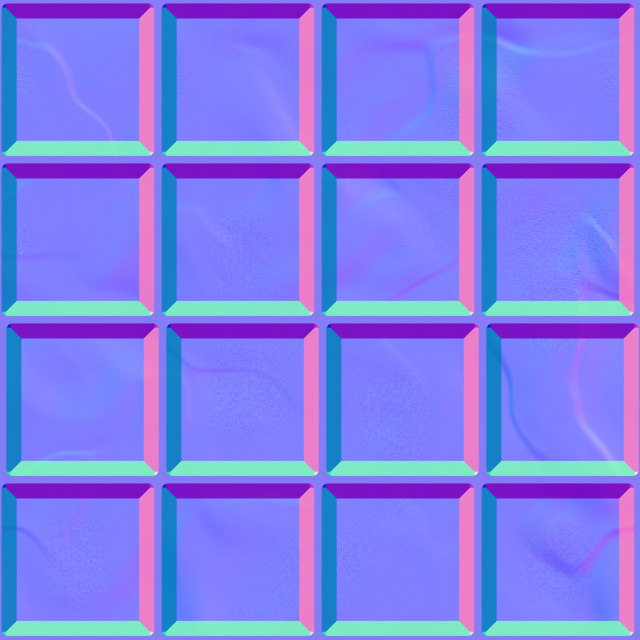
Give the GLSL for this texture map, as a WebGL 2 fragment shader.

```glsl
#version 300 es
precision highp float;
// Normal map of a four by four grid of bevelled square tiles with softly rippled, worn faces.

uniform vec2 u_resolution;
out vec4 fragColor;

// Layout, in units of one grid cell unless noted
const float CELLS = 4.0;
const float HALF_TILE = 0.4766;
const float BEVEL = 0.094;
const float CORNER_RADIUS = 0.04;
const float CORNER_BLEND = 0.032;
const vec2 TILE_CENTER = vec2(0.487, 0.502);
const float SHIFTED_ROW = 1.0;      // counted from the bottom
const float ROW_SHIFT = 0.029;

// Surface wear
const float RELIEF = 0.055;
const float FOLD_HEIGHT = 0.24;
const float WARP = 0.55;
const float GRAIN_CELLS = 384.0;    // across the canvas
const float GRAIN = 0.13;
const float BEVEL_WEAR = 0.3;

// Colours
const vec3 GROUT = vec3(0.52, 0.49, 0.96);
const vec3 LEFT_SIDE = vec3(0.09, 0.50, 0.78);
const vec3 RIGHT_SIDE = vec3(0.92, 0.50, 0.79);
const vec3 TOP_SIDE = vec3(0.48, 0.07, 0.77);
const vec3 BOTTOM_SIDE = vec3(0.49, 0.92, 0.77);

float hash(vec2 p) {
    return fract(sin(dot(p, vec2(127.1, 311.7))) * 43758.5453);
}

// Smooth value noise that wraps after a whole number of lattice steps
float wrapNoise(vec2 p, float period, float seed) {
    vec2 i = floor(p), f = p - i;
    vec2 a = mod(i, period) + seed;
    vec2 b = mod(i + 1.0, period) + seed;
    f = f * f * f * (f * (f * 6.0 - 15.0) + 10.0);
    return mix(mix(hash(a), hash(vec2(b.x, a.y)), f.x),
               mix(hash(vec2(a.x, b.y)), hash(b), f.x), f.y);
}

// Warped swells with steeper folds
float surfaceHeight(vec2 p) {
    vec2 bend = vec2(wrapNoise(p * 2.0, CELLS * 2.0, 17.0),
                     wrapNoise(p * 2.0, CELLS * 2.0, 43.0)) - 0.5;
    vec2 q = p + WARP * bend;
    float swell = wrapNoise(q * 2.0, CELLS * 2.0, 5.0);
    float ripple = wrapNoise(q * 5.0, CELLS * 5.0, 71.0);
    float folds = wrapNoise(q * 2.0 + 0.3, CELLS * 2.0, 29.0) + 0.08 * ripple;
    return swell + 0.08 * ripple + FOLD_HEIGHT * smoothstep(0.48, 0.68, folds);
}

vec2 surfaceSlope(vec2 p) {
    vec2 e = vec2(0.012, 0.0);
    return vec2(surfaceHeight(p + e.xy) - surfaceHeight(p - e.xy),
                surfaceHeight(p + e.yx) - surfaceHeight(p - e.yx)) / (2.0 * e.x);
}

void main() {
    vec2 uv = gl_FragCoord.xy / u_resolution;
    vec2 p = uv * CELLS;
    float aa = 0.75 * CELLS / min(u_resolution.x, u_resolution.y);

    // Tile placement, with one row pushed sideways
    vec2 cell = floor(p);
    vec2 center = TILE_CENTER;
    if (cell.y == SHIFTED_ROW) center.x += ROW_SHIFT;
    vec2 local = fract(p) - center;
    vec2 extent = abs(local);
    vec2 inset = HALF_TILE - extent;

    // Worn face: strength differs by patch and by tile
    float wornPatch = smoothstep(0.25, 0.85, wrapNoise(p * 1.5 + 0.4, CELLS * 1.5, 91.0));
    float strength = mix(0.3, 1.25, wornPatch) * mix(0.6, 1.15, hash(cell + 3.0));
    vec2 tilt = -RELIEF * strength * surfaceSlope(p);

    // Fine grain gathered in patches
    vec2 speck = floor(uv * GRAIN_CELLS);
    vec2 grain = vec2(hash(speck + 0.5), hash(speck + 7.3)) - 0.5;
    float grainPatch = smoothstep(0.55, 0.85, wrapNoise(p * 2.0, CELLS * 2.0, 57.0));
    tilt += GRAIN * grain * mix(0.18, 1.0, grainPatch);
    vec3 face = 0.5 + 0.5 * normalize(vec3(tilt, 1.0));

    // Four mitred sides, blended at the rounded corners
    vec3 sideX = local.x < 0.0 ? LEFT_SIDE : RIGHT_SIDE;
    vec3 sideY = local.y < 0.0 ? BOTTOM_SIDE : TOP_SIDE;
    vec3 bevel = mix(sideY, sideX, smoothstep(-aa, aa, extent.x - extent.y));
    vec3 corner = vec3(sideX.r, sideY.g, sideX.b);
    float cornerMask = 1.0 - smoothstep(0.6 * CORNER_BLEND, CORNER_BLEND, max(inset.x, inset.y));
    bevel = mix(bevel, corner, cornerMask);
    bevel.rg += 0.5 * BEVEL_WEAR * tilt;

    // Layers: grout, bevel, face
    vec2 d = extent - HALF_TILE + CORNER_RADIUS;
    float edge = length(max(d, 0.0)) + min(max(d.x, d.y), 0.0) - CORNER_RADIUS;
    float faceMask = smoothstep(-aa, aa, min(inset.x, inset.y) - BEVEL);
    vec3 color = mix(bevel, face, faceMask);
    color = mix(color, GROUT, smoothstep(-aa, aa, edge));
    fragColor = vec4(clamp(color, 0.0, 1.0), 1.0);
}
```
